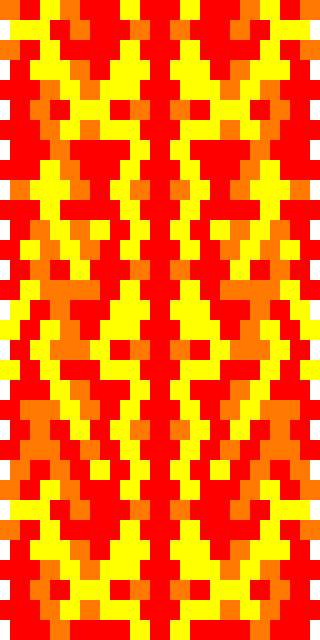
A Shadertoy shader for this pattern:

```glsl
const vec3 RED = vec3(1.0, 0.0, 0.0);
const vec3 ORANGE = vec3(1.0, 0.47, 0.0);
const vec3 YELLOW = vec3(1.0, 1.0, 0.0);
const vec3 WHITE = vec3(1.0);
const vec2 GRID = vec2(16.0, 32.0);  // beads across and down
const int SAMPLES = 2;               // antialiasing samples per axis

// Yellow, then orange two blocks later, repeating every six blocks
vec3 sparks(int block, int start) {
    int k = (block - start + 6) % 6;
    return k == 0 ? YELLOW : k == 2 ? ORANGE : RED;
}

// One yellow bead in every three blocks
vec3 flicker(int block, int start) {
    return (block - start + 6) % 3 == 0 ? YELLOW : RED;
}

vec3 alternate(int block, vec3 first, vec3 second) {
    return block % 2 == 0 ? first : second;
}

// Colour of a bead; columns count inward from the side, rows down
vec3 beadColor(int column, int row) {
    int block = row / 4;
    int phase = row % 4;

    // Still core and its yellow border
    if (column >= 7) return RED;
    if (column == 6) return phase == 1 ? ORANGE : YELLOW;

    // Inner flames
    if (column == 5) return flicker(block, ivec4(1, 2, 1, 0)[phase]);
    if (column == 4) {
        if (phase % 2 == 0) return alternate(block, RED, ORANGE);
        return flicker(block, phase == 1 ? 1 : 2);
    }

    // Middle strand
    if (column == 3) {
        if (phase == 2) return sparks(block, 1);
        return alternate(block, ORANGE, phase == 3 ? RED : YELLOW);
    }

    // Outer strand, stepping sideways once per block
    if (column == (phase == 1 ? 1 : 2)) return alternate(block, YELLOW, ORANGE);

    // Scattered outer sparks
    if (column == 2) return sparks(block, 2);
    if (column == 1) return sparks(block, phase == 3 ? 0 : 3);
    return sparks(block, ivec4(4, 0, 4, 3)[phase]);
}

// Mirrored beadwork with every other row shifted by half a bead
vec3 beadwork(vec2 uv) {
    int row = int(clamp(floor((1.0 - uv.y) * GRID.y), 0.0, GRID.y - 1.0));
    float halfWidth = 0.5 * GRID.x;
    float inward = halfWidth - abs(uv.x * GRID.x - halfWidth);
    if (row % 2 == 1) inward -= 0.5;
    if (inward < 0.0) return WHITE;
    return beadColor(int(inward), row);
}

void mainImage(out vec4 fragColor, in vec2 fragCoord) {
    vec3 total = vec3(0.0);
    for (int j = 0; j < SAMPLES; j++) {
        for (int i = 0; i < SAMPLES; i++) {
            vec2 offset = (vec2(i, j) + 0.5) / float(SAMPLES) - 0.5;
            total += beadwork((fragCoord + offset) / iResolution.xy);
        }
    }
    fragColor = vec4(total / float(SAMPLES * SAMPLES), 1.0);
}
```
